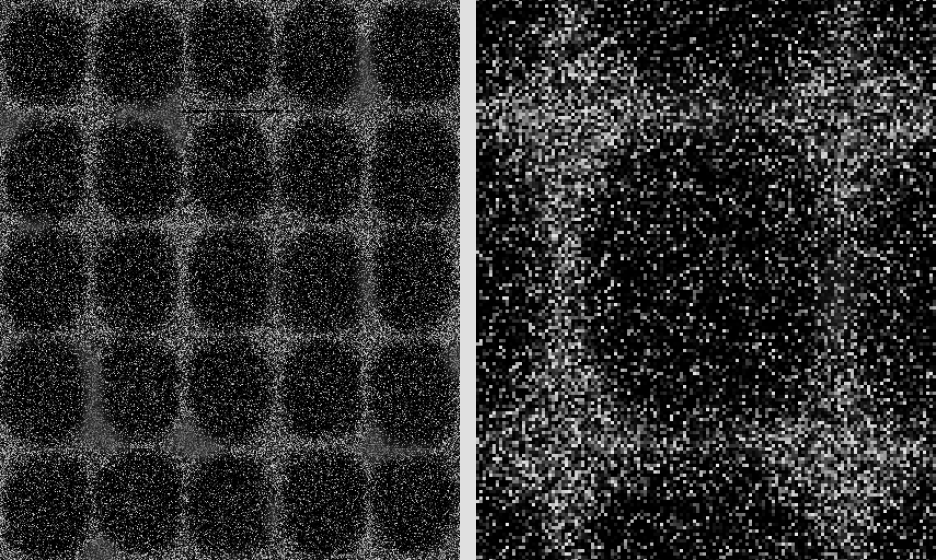
Left, the full canvas; right, a detail of the centre.
Write a Shadertoy shader that draws this pattern.

```glsl
float hash(vec2 cell) {
    uvec2 q = uvec2(ivec2(cell)) * uvec2(1597334673u, 3812015801u);
    uint n = (q.x ^ q.y) * 1597334673u;
    n = (n ^ (n >> 15)) * 2246822519u;
    n ^= n >> 13;
    return float(n >> 8) / 16777216.0;
}

vec2 gradientAt(vec2 corner) {
    float angle = 6.2832 * hash(corner);
    return vec2(cos(angle), sin(angle));
}

float gradientNoise(vec2 p) {
    vec2 i = floor(p), f = p - i;
    vec2 u = f * f * f * (f * (f * 6.0 - 15.0) + 10.0);
    vec2 e = vec2(0.0, 1.0);
    float low = mix(dot(gradientAt(i), f), dot(gradientAt(i + e.yx), f - e.yx), u.x);
    float high = mix(dot(gradientAt(i + e), f - e), dot(gradientAt(i + 1.0), f - 1.0), u.x);
    return mix(low, high, u.y);
}

// Soft rounded blob in a unit cell: 0 in the hollow, 1 in the gaps
float gapMask(vec2 p) {
    vec2 id = floor(p);
    vec2 jitter = vec2(hash(id + 31.0), hash(id + 57.0)) - 0.5;
    vec2 local = fract(p) - 0.5 - jitter * vec2(0.05, 0.07);
    local += 0.05 * vec2(gradientNoise(p * 4.0), gradientNoise(p * 4.0 + 40.0));
    vec2 size = vec2(0.98, 1.0) + 0.13 * (vec2(hash(id + 83.0), hash(id + 109.0)) - 0.5);
    vec2 a = pow(abs(local) / size, vec2(2.5));
    return smoothstep(0.34, 0.54, pow(a.x + a.y, 0.4));
}

// Brightness of one grain; a higher exponent leaves fewer bright grains
float grainTone(vec2 cell, float exponent, float haze) {
    float tone = 0.91 * pow(hash(cell + 997.0), exponent);
    return mix(tone, 0.12 + 0.3 * hash(cell + 1777.0), haze);
}

void mainImage(out vec4 fragColor, in vec2 fragCoord) {
    vec2 uv = fragCoord / iResolution.xy;
    vec2 p = uv * 5.0;
    float gap = gapMask(p);

    // Uneven density and a short dark seam under the top row
    float exponent = mix(8.0, 1.9, gap) * (1.0 + 0.35 * gradientNoise(p * 1.7 + 12.0));
    float seam = 1.0 - smoothstep(0.001, 0.0035, abs(uv.y - 0.801));
    seam *= smoothstep(0.36, 0.42, uv.x) * (1.0 - smoothstep(0.58, 0.66, uv.x));
    exponent += 6.0 * seam;

    // Flat grey patches in parts of the gaps
    float haze = 0.6 * gap * smoothstep(0.18, 0.42, gradientNoise(p * 1.4 + 71.0));

    // Square grains with edges smoothed over one output pixel
    vec2 grains = vec2(420.0, 512.0);
    vec2 g = uv * grains - 0.5;
    vec2 cell = floor(g);
    vec2 w = clamp((g - cell - 0.5) * iResolution.xy / grains + 0.5, 0.0, 1.0);
    float tone = 0.0;
    for (int y = 0; y < 2; y++)
        for (int x = 0; x < 2; x++) {
            vec2 corner = vec2(x, y);
            vec2 share = mix(1.0 - w, w, corner);
            tone += share.x * share.y * grainTone(cell + corner, exponent, haze);
        }
    fragColor = vec4(vec3(tone), 1.0);
}
```
